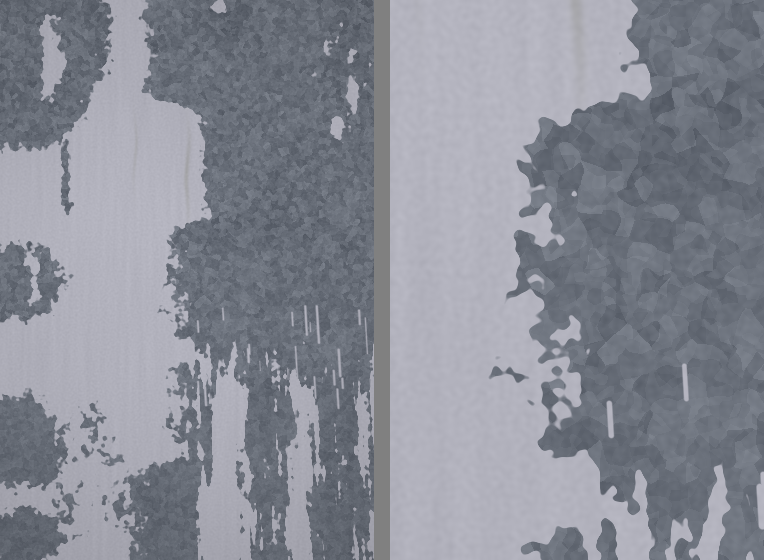
Left: the whole. Right: its middle third, enlarged.
A Shadertoy shader for this texture:

```glsl
vec2 hash2(vec2 p) {
    vec3 q = fract(p.xyx * vec3(0.1031, 0.1030, 0.0973));
    q += dot(q, q.yzx + 33.33);
    return fract((q.xx + q.yz) * q.zy);
}

float gradientDot(vec2 cell, vec2 f, vec2 corner) {
    return dot(hash2(cell + corner + 80.0) * 2.0 - 1.0, f - corner);
}

float noise(vec2 p) {
    vec2 i = floor(p), f = p - i;
    vec2 u = f * f * f * (f * (f * 6.0 - 15.0) + 10.0);
    return mix(mix(gradientDot(i, f, vec2(0, 0)), gradientDot(i, f, vec2(1, 0)), u.x),
               mix(gradientDot(i, f, vec2(0, 1)), gradientDot(i, f, vec2(1, 1)), u.x), u.y);
}

// Approximate signed distance to an ellipse, positive inside
float blob(vec2 p, vec2 center, vec2 radii) {
    return (1.0 - length((p - center) / radii)) * sqrt(radii.x * radii.y);
}

float bump(vec2 p, vec2 center, vec2 radii) {
    vec2 d = (p - center) / radii;
    return exp(-dot(d, d));
}

// Random tone of the nearest zinc crystal
float spangle(vec2 p) {
    vec2 cell = floor(p);
    float nearest = 9.0, tone = 0.0;
    for (int y = -1; y <= 1; y++)
    for (int x = -1; x <= 1; x++) {
        vec2 id = cell + vec2(x, y);
        vec2 d = id + hash2(id + 40.0) - p;
        float dist = dot(d, d);
        if (dist < nearest) {
            nearest = dist;
            tone = hash2(id + 170.0).x;
        }
    }
    return tone - 0.5;
}

// Short upright strips of surviving paint
float scratches(vec2 p) {
    float best = 1.0;
    for (int i = 0; i < 26; i++) {
        vec2 a = hash2(vec2(i, 7)), b = hash2(vec2(i, 23));
        vec2 d = p - mix(vec2(0.35, 0.27), vec2(0.67, 0.44), a);
        float halfLength = mix(0.008, 0.045, b.x * b.x);
        d.x += d.y * 0.06;
        d.y -= clamp(d.y, -halfLength, halfLength);
        best = min(best, length(d) - mix(0.0005, 0.0025, b.y));
    }
    return best;
}

// Positive where bare metal shows, negative where paint remains
float bareMetal(vec2 p) {
    // Large stripped area on the right
    float edge = 0.265 + 0.095 * smoothstep(0.84, 0.79, p.y)
               - 0.045 * smoothstep(0.615, 0.585, p.y)
               - 0.075 * smoothstep(0.19, 0.16, p.y);
    float f = (p.x - edge) * mix(0.6, 1.5, smoothstep(0.5, 0.65, p.y));

    // Stripped islands on the left
    f = max(f, blob(p, vec2(0.03, 0.93), vec2(0.165, 0.2)));
    f = max(f, blob(p, vec2(0.03, 0.495), vec2(0.08, 0.065)));
    f = max(f, blob(p, vec2(0.04, 0.21), vec2(0.08, 0.08)));
    f = max(f, blob(p, vec2(0.03, 0.04), vec2(0.075, 0.05)));
    f = max(f, blob(p, vec2(0.118, 0.69), vec2(0.006, 0.075)));
    f = max(f, min(blob(p, vec2(0.16, 0.15), vec2(0.06, 0.11)), -0.009));

    // Patches of paint left inside the metal
    f = min(f, -blob(p, vec2(0.092, 0.9), vec2(0.018, 0.065)));
    f = min(f, -blob(p, vec2(0.062, 0.505), vec2(0.008, 0.035)));
    f = min(f, -blob(p, vec2(0.402, 0.2), vec2(0.011, 0.07)));
    f = min(f, -blob(p, vec2(0.4, 0.05), vec2(0.028, 0.055)));
    f = clamp(f, -0.036, 0.05);

    // Vertical wear at the lower right
    float lean = p.x + 0.06 * p.y;
    float wear = smoothstep(0.5, 0.3, p.y) * smoothstep(0.3, 0.37, p.x);
    float columns = cos((p.x - 0.41) * 46.5) * smoothstep(0.4, 0.25, p.y);
    float streaks = 0.07 * noise(vec2(lean * 48.0, p.y * 5.0))
                  + 0.05 * noise(vec2(lean * 125.0, p.y * 14.0));
    f += wear * (streaks - 0.04 - 0.022 * columns);

    // Flaking at the upper right and top
    float flake = bump(p, vec2(0.61, 0.84), vec2(0.07, 0.17))
                + bump(p, vec2(0.39, 0.99), vec2(0.05, 0.03));
    f += flake * (0.11 * noise(p * vec2(34.0, 17.0) + 5.0) - 0.04);

    // Ragged edges and specks
    f += 0.035 * noise(p * 15.0) + 0.018 * noise(p * 31.0 + 9.0)
       + 0.03 * noise(p * vec2(68.0, 48.0)) + 0.02 * noise(p * 125.0);
    return min(f, scratches(p) * 2.0);
}

void mainImage(out vec4 fragColor, in vec2 fragCoord) {
    vec2 p = fragCoord / iResolution.y;
    float grain = noise(p * 230.0);

    // Galvanised metal with crystal facets
    vec2 warped = p + 0.006 * vec2(noise(p * 70.0), noise(p * 70.0 + 31.0));
    float facets = 0.09 * spangle(warped * 95.0) + 0.05 * spangle(warped * 160.0);
    vec3 metal = vec3(0.405, 0.428, 0.468) + facets * mix(0.65, 1.0, smoothstep(0.2, 0.6, p.y))
               + 0.05 * noise(p * 9.0) + 0.04 * grain;

    // Pale paint with faint vertical streaks and two drips
    vec3 paint = vec3(0.682, 0.682, 0.724) + 0.025 * noise(p * 4.0)
               + 0.022 * noise(vec2(p.x * 110.0, p.y * 7.0)) + 0.03 * grain;
    float sway = 0.008 * noise(vec2(p.y * 14.0, 3.0));
    float drips = bump(p, vec2(0.335 + sway, 0.69), vec2(0.004, 0.075))
                + 0.6 * bump(p, vec2(0.241 + sway, 0.73), vec2(0.003, 0.06));
    paint -= drips * vec3(0.06, 0.06, 0.09);

    // Sharp border and gentle darkening toward the corners
    float soft = 2.0 / iResolution.y;
    vec3 color = mix(paint, metal, smoothstep(-soft, soft, bareMetal(p)));
    vec2 fromCenter = p - vec2(0.33, 0.55);
    color *= 1.03 - 0.3 * dot(fromCenter, fromCenter);
    fragColor = vec4(color, 1.0);
}
```
